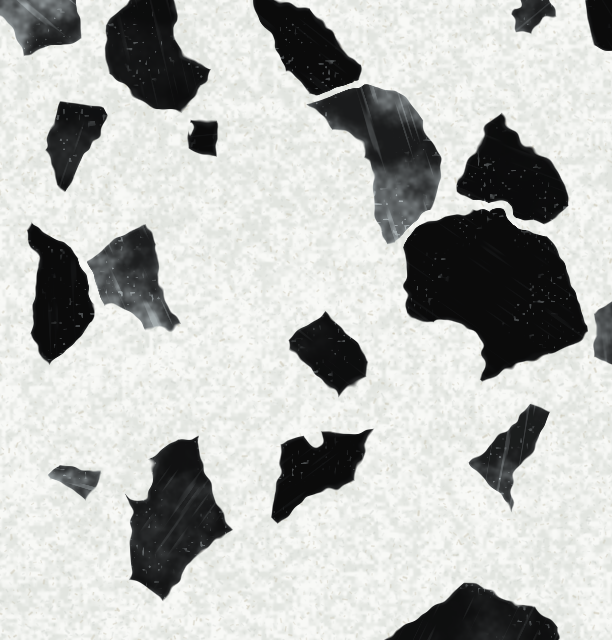
Reproduce this texture procedurally as a WebGL 1 fragment shader.

```glsl
precision highp float;
// Terrazzo slab: large broken black and slate chips in a pale, finely flecked binder.
// Chips are bent, notched polygons (half-plane cuts) on a jittered grid with noisy
// edges; clouds, scratches and specks weather their faces.

uniform vec2 u_resolution;

const float CHIP_CELL = 0.25;                 // grid pitch in canvas heights
const vec2 CHIP_SIZE = vec2(0.02, 0.152);     // smallest and largest half-length
const float CHIP_GAP = 0.012;                 // binder left between touching chips
const float EDGE_WARP = 0.034;
const float EDGE_CHIPPING = 0.009;
const vec2 GRID_SHIFT = vec2(7.3, 4.6);
const float FLECK_SCALE = 70.0;
const float GRAIN_SCALE = 165.0;
const vec3 WHITE = vec3(0.972, 0.975, 0.965);
const vec3 PALE = vec3(0.885, 0.897, 0.878);
const vec3 FLECK_GREY = vec3(0.76, 0.78, 0.76);
const vec3 FLECK_WARM = vec3(0.80, 0.78, 0.71);
const vec3 BLACK = vec3(0.042, 0.043, 0.045);
const vec3 SLATE = vec3(0.64, 0.67, 0.68);
const float TAU = 6.2831853;

float hash(vec2 p) {
  vec3 q = fract(p.xyx * 0.1031);
  q += dot(q, q.yzx + 33.33);
  return fract((q.x + q.y) * q.z);
}

float noise(vec2 p) {
  vec2 i = floor(p), f = fract(p);
  f = f * f * (3.0 - 2.0 * f);
  return mix(mix(hash(i), hash(i + vec2(1, 0)), f.x),
             mix(hash(i + vec2(0, 1)), hash(i + vec2(1, 1)), f.x), f.y);
}

float fbm(vec2 p) {
  float sum = 0.0, amp = 0.5;
  for (int i = 0; i < 5; i++) {
    sum += amp * noise(p);
    p = mat2(0.8, -0.6, 0.6, 0.8) * p * 2.03 + 17.0;
    amp *= 0.5;
  }
  return sum;
}

vec2 noise2(vec2 p) { return vec2(noise(p), noise(p + 41.7)) - 0.5; }

vec2 rotate(vec2 p, float a) {
  float c = cos(a), s = sin(a);
  return vec2(c * p.x + s * p.y, c * p.y - s * p.x);
}

// Signed distance to the chip of one grid cell; p is relative to its centre.
float chipDistance(vec2 p, vec2 cell) {
  float rank = fract(dot(cell, vec2(0.7549, 0.5698)));   // evenly spread sizes
  float a = mix(CHIP_SIZE.x, CHIP_SIZE.y, pow(rank, 0.7));
  float b = a * mix(0.35, 0.88, hash(cell + 11.0));
  p = rotate(p, 0.5 * TAU * hash(cell + 23.0));
  float bend = (hash(cell + 31.0) - 0.5) * 1.5 * (1.0 - b / a);
  p.y += bend * (p.x * p.x / a - 0.3 * a);
  float d = -1.0;
  for (int i = 0; i < 6; i++) {
    float k = float(i);
    float angle = (k + 0.8 * hash(cell + 50.0 + 3.0 * k)) * TAU / 6.0;
    vec2 n = vec2(cos(angle), sin(angle));
    float reach = length(n * vec2(a, b)) * mix(0.58, 1.1, hash(cell + 90.0 + 5.0 * k));
    d = max(d, dot(p, n) - reach);
  }
  vec2 notch = vec2(a * (hash(cell + 71.0) - 0.5), b * 1.05);
  return max(d, b * 0.8 * hash(cell + 83.0) - length(p - notch));
}

// Small elongated grain, one per cell: returns coverage and a random tint.
vec2 fleck(vec2 p, float pixel) {
  vec2 id = floor(p);
  vec2 centre = 0.35 + 0.3 * vec2(hash(id + 3.0), hash(id + 8.0));
  vec2 q = rotate(fract(p) - centre, TAU * hash(id + 14.0));
  float halfLen = mix(0.03, 0.23, hash(id + 19.0));
  q.x -= clamp(q.x, -halfLen, halfLen);
  float d = length(q) - mix(0.05, 0.12, hash(id + 27.0));
  float cover = 1.0 - smoothstep(-pixel, pixel, d);
  return vec2(cover * step(0.45, hash(id + 35.0)), hash(id + 44.0));
}

vec3 binder(vec2 p, float pixel) {
  float grain = 0.45 * noise(p * GRAIN_SCALE) + 0.3 * noise(p * 60.0) + 0.25 * fbm(p * 4.0);
  vec3 col = mix(PALE, WHITE, smoothstep(0.25, 0.72, grain));
  for (int i = 0; i < 2; i++) {
    float scale = FLECK_SCALE * (1.0 + 0.6 * float(i));
    vec2 f = fleck(rotate(p, 0.6 + float(i)) * scale + 200.0, pixel * scale);
    vec3 tint = mix(FLECK_GREY, FLECK_WARM, step(0.75, f.y));
    col = mix(col, tint, f.x * mix(0.12, 0.65, f.y * f.y));
  }
  return col;
}

vec3 chipFace(vec2 p, vec2 cell, float d) {
  float kind = fract(dot(cell, vec2(0.618, 0.293)) + 0.2);
  float weathered = smoothstep(0.38, 1.0, kind);
  vec2 along = rotate(p, 0.5 * TAU * hash(cell + 23.0));
  float cloud = smoothstep(0.36, 0.72, fbm(p * 13.0 + cell));
  float scratch = smoothstep(0.74, 0.95, noise(along * vec2(14.0, 230.0)));
  float speck = smoothstep(0.8, 0.95, noise(p * 210.0)) * smoothstep(0.4, 0.7, noise(p * 22.0));
  float rim = smoothstep(-0.007, 0.0, d) * noise(p * 70.0);
  float light = weathered * (0.13 + 0.75 * cloud * (0.6 + 0.5 * noise(p * 120.0)));
  light += scratch * (0.05 + 0.22 * weathered) + speck * 0.4 + rim * 0.2;
  return mix(BLACK, SLATE, clamp(light, 0.0, 1.0));
}

void main() {
  vec2 p = gl_FragCoord.xy / u_resolution.y;
  float pixel = 1.0 / u_resolution.y;
  vec2 w = p + EDGE_WARP * noise2(p * 15.0) + EDGE_CHIPPING * noise2(p * 65.0);
  vec2 g = w / CHIP_CELL + GRID_SHIFT;

  // Nearest and second nearest chip among the neighbouring cells.
  float nearest = 1.0, second = 1.0;
  vec2 owner = vec2(0.0);
  for (int j = -1; j <= 1; j++) {
    for (int i = -1; i <= 1; i++) {
      vec2 cell = floor(g) + vec2(i, j);
      vec2 centre = cell + 0.2 + 0.6 * vec2(hash(cell + 5.0), hash(cell + 9.0));
      float d = chipDistance((g - centre) * CHIP_CELL, cell);
      if (d < nearest) { second = nearest; nearest = d; owner = cell; }
      else second = min(second, d);
    }
  }
  float d = max(nearest, CHIP_GAP - (second - nearest));
  float cover = 1.0 - smoothstep(-pixel, pixel, d);
  gl_FragColor = vec4(mix(binder(p, pixel), chipFace(p, owner, d), cover), 1.0);
}
```
